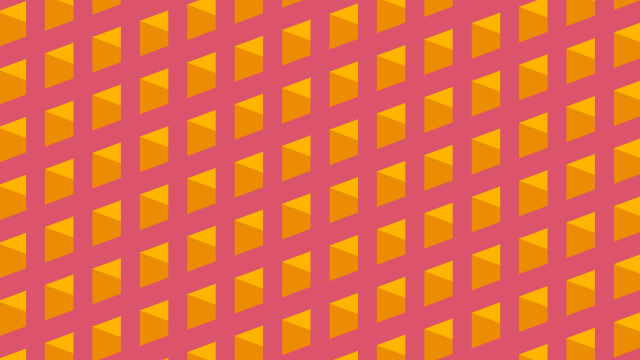
This pattern is drawn by a Shadertoy shader. Its source:

```glsl
const vec3 ROSE = vec3(0.86, 0.33, 0.42);
const vec3 ORANGE = vec3(0.92, 0.55, 0.01);
const vec3 AMBER = vec3(1.0, 0.71, 0.0);

// Lengths are fractions of the canvas height
const vec2 PERIOD = vec2(0.13169, 0.1609);
const vec2 HALF_SIZE = vec2(0.0395, 0.0494);
const float SLANT = 0.37;          // slope of the tile edges
const float COLUMN_RISE = 0.28;    // lift per column, in row periods
const float ROW_PHASE = -0.488;

// Position relative to the centre of the nearest tile
vec2 tileLocal(vec2 p, vec2 period, float rise, float phase) {
    float column = floor(p.x / period.x) + 0.5;
    float x = p.x - column * period.x;
    float row = p.y / period.y - rise * column - phase;
    float y = (fract(row + 0.5) - 0.5) * period.y;
    return vec2(x, y);
}

// Parallelogram with vertical sides and slanted top and bottom
float slantedTile(vec2 q, vec2 halfSize, float slope) {
    float side = abs(q.x) - halfSize.x;
    float cap = (abs(q.y - slope * q.x) - halfSize.y) / sqrt(1.0 + slope * slope);
    return max(side, cap);
}

// Region above the falling line through the top left corner
float upperFacet(vec2 q, vec2 halfSize, float slope) {
    float line = halfSize.y - slope * (2.0 * halfSize.x + q.x);
    return (line - q.y) / sqrt(1.0 + slope * slope);
}

float coverage(float dist, float pixel) {
    return clamp(0.5 - dist / pixel, 0.0, 1.0);
}

void mainImage(out vec4 fragColor, in vec2 fragCoord) {
    float pixel = 1.0 / iResolution.y;
    vec2 p = (fragCoord - 0.5 * iResolution.xy) * pixel;
    vec2 q = tileLocal(p, PERIOD, COLUMN_RISE, ROW_PHASE);

    // Two-tone tile over the flat ground
    float facet = coverage(upperFacet(q, HALF_SIZE, SLANT), pixel);
    float tile = coverage(slantedTile(q, HALF_SIZE, SLANT), pixel);
    vec3 color = mix(ROSE, mix(ORANGE, AMBER, facet), tile);

    fragColor = vec4(color, 1.0);
}
```
